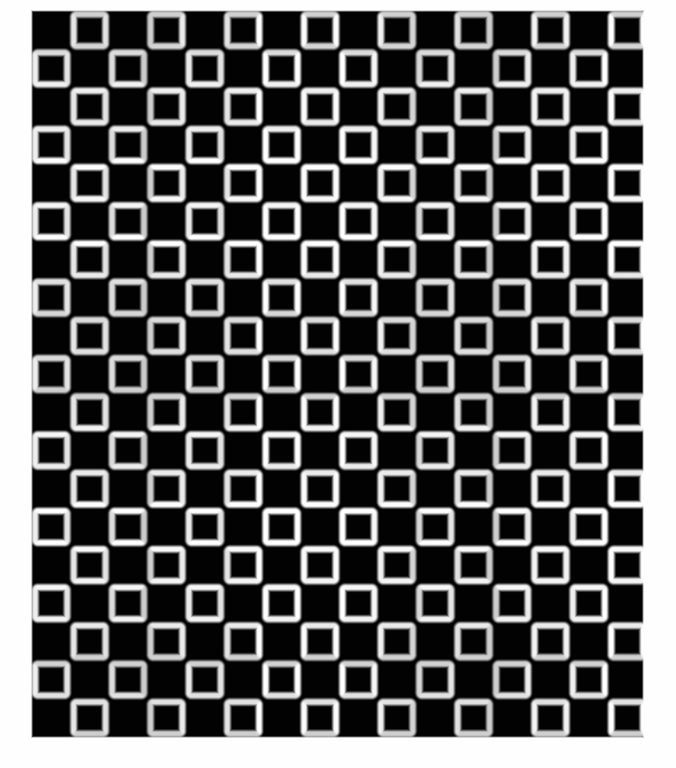
Reproduce this pattern procedurally as a Shadertoy shader.

```glsl
// A black panel on a white margin, ruled into a checkerboard of cells.
// Every other cell holds a soft white square ring, drawn as a rounded box
// distance; slow sines along columns and rows fade the bars unevenly.

const vec2  PANEL_ORIGIN = vec2(0.0474, 0.0404);   // lower left, share of canvas
const vec2  CELL_SIZE    = vec2(0.0568, 0.04974);  // share of canvas
const vec2  GRID_COUNT   = vec2(16.0, 19.0);       // columns, rows
const vec2  PANEL_CELLS  = vec2(15.91, 19.0);      // last column is slightly cut
const float RING_RADIUS  = 0.415;  // centre of cell to middle of bar
const float RING_CORNER  = 0.07;   // rounding of the bar's middle line
const float BAR_CORE     = 0.03;   // half width of the full white
const float BAR_FADE     = 0.14;   // half width where the glow ends
const float EDGE_SOFT    = 0.035;  // softness of the panel border
const float WEAR         = 0.20;   // strongest dimming of a bar
const vec2  BEAT_PERIOD  = vec2(8.5, 9.0);  // cells between bright bands
const vec2  BEAT_PEAK    = vec2(6.5, 5.0);  // cell of one bright band
const float MARGIN_LEVEL = 0.995;
const float GROUND_LEVEL = 0.006;
const float TAU          = 6.2831853;

float roundedBox(vec2 p, float halfSize, float corner) {
    vec2 q = abs(p) - halfSize + corner;
    return length(max(q, 0.0)) + min(max(q.x, q.y), 0.0) - corner;
}

// Brightness of upright bars (x) and level bars (y) at a grid position.
vec2 barGain(vec2 g) {
    vec2 slow = cos(TAU * (g - BEAT_PEAK - 0.5) / BEAT_PERIOD);
    vec2 fine = sin(g * 2.7 + vec2(0.4, 1.9));
    return 1.0 - WEAR * clamp(0.35 - 0.45 * slow + 0.25 * fine, 0.0, 1.0);
}

// Soft white ring around the centre of one cell.
float ring(vec2 p, vec2 gain, float pixel) {
    float d = abs(roundedBox(p, RING_RADIUS, RING_CORNER));
    float bar = 1.0 - smoothstep(BAR_CORE, max(BAR_FADE, BAR_CORE + pixel), d);
    float upright = smoothstep(-0.08, 0.08, abs(p.x) - abs(p.y));
    return bar * mix(gain.y, gain.x, upright);
}

void mainImage(out vec4 fragColor, in vec2 fragCoord) {
    vec2 g = (fragCoord / iResolution.xy - PANEL_ORIGIN) / CELL_SIZE;
    vec2 pixelSize = 1.0 / (iResolution.xy * CELL_SIZE);
    float pixel = max(pixelSize.x, pixelSize.y);
    vec2 gain = barGain(g);

    // Rings of this cell and its neighbours, since the glow crosses borders
    float light = 0.0;
    for (int j = -1; j <= 1; j++) {
        for (int i = -1; i <= 1; i++) {
            vec2 cell = floor(g) + vec2(i, j);
            bool inside = all(greaterThanEqual(cell, vec2(0.0)))
                       && all(lessThan(cell, GRID_COUNT));
            bool hasRing = mod(cell.x + cell.y, 2.0) > 0.5;
            if (inside && hasRing) {
                light = max(light, ring(g - cell - 0.5, gain, pixel));
            }
        }
    }
    float level = mix(GROUND_LEVEL, MARGIN_LEVEL, light);

    // White margin around the panel
    vec2 toEdge = min(g, PANEL_CELLS - g);
    float soft = max(EDGE_SOFT, 0.7 * pixel);
    float panel = smoothstep(-soft, soft, min(toEdge.x, toEdge.y));
    level = mix(MARGIN_LEVEL, level, panel);

    fragColor = vec4(vec3(level), 1.0);
}
```
